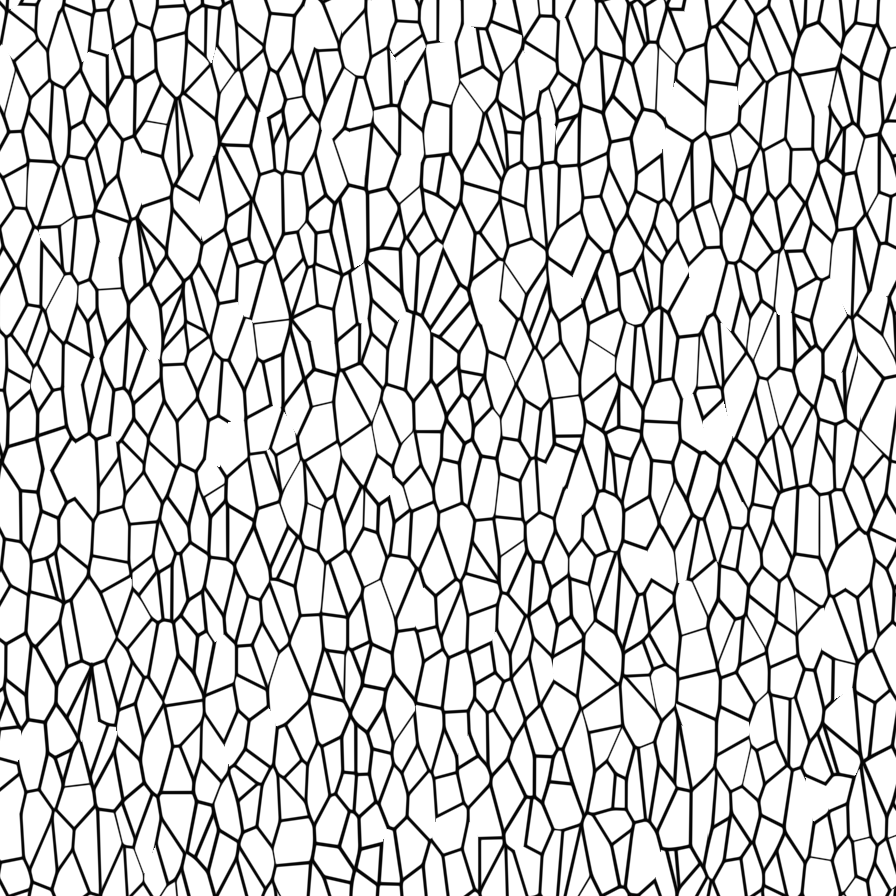
Reproduce this pattern procedurally as a Shadertoy shader.

```glsl
const vec3 PAPER = vec3(1.0);
const vec3 INK = vec3(0.02);
const vec2 CELLS = vec2(29.0, 14.0);   // grid cells per canvas, tall shards
const int SITES = 2;                   // shards per grid cell
const int REACH = 2;                   // neighbour search radius
const float HALF_LINE = 0.00172;
const float SOFTNESS = 0.0010;

// Integer hash: two values in 0..1
vec2 hash2(vec2 cell, int seed) {
    uvec2 h = uvec2(ivec2(cell)) * uvec2(1597u, 3571u) + uint(seed) * 7919u;
    h = h * 1664525u + 1013904223u;
    h.x += h.y * 1664525u;
    h.y += h.x * 1664525u;
    h ^= h >> 16u;
    h.x += h.y * 1664525u;
    h.y += h.x * 1664525u;
    h ^= h >> 16u;
    return vec2(h & 65535u) / 65536.0;
}

float cornerSlope(vec2 corner, vec2 offset) {
    float angle = 6.2832 * hash2(corner, 31).x;
    return dot(vec2(cos(angle), sin(angle)), offset);
}

float gradientNoise(vec2 p) {
    vec2 i = floor(p), f = p - i;
    vec2 u = f * f * f * (f * (f * 6.0 - 15.0) + 10.0);
    vec2 e = vec2(1.0, 0.0);
    float low = mix(cornerSlope(i, f), cornerSlope(i + e, f - e), u.x);
    float high = mix(cornerSlope(i + e.yx, f - e.yx), cornerSlope(i + 1.0, f - 1.0), u.x);
    return mix(low, high, u.y);
}

vec2 sitePosition(vec2 cell, int k) {
    return cell + hash2(cell, k);
}

vec2 nearestSite(vec2 q) {
    vec2 best = vec2(0.0);
    float bestDist = 1e5;
    for (int y = -REACH; y <= REACH; y++)
    for (int x = -REACH; x <= REACH; x++)
    for (int k = 0; k < SITES; k++) {
        vec2 site = sitePosition(floor(q) + vec2(x, y), k);
        vec2 d = site - q;
        if (dot(d, d) < bestDist) {
            bestDist = dot(d, d);
            best = site;
        }
    }
    return best;
}

float smoothMin(float a, float b, float k) {
    float h = max(k - abs(a - b), 0.0) / k;
    return min(a, b) - 0.25 * h * h * k;
}

// Extra distance that hides a few edges and thins a few more
float edgeFade(vec2 a, vec2 b) {
    float r = hash2(floor((a + b) * 64.0), 57).x;
    return r < 0.05 ? 1.0 : (r < 0.10 ? 0.0009 : 0.0);
}

// Canvas distance to the border of the shard around q
float crackDistance(vec2 q, vec2 scale) {
    vec2 home = nearestSite(q);
    float dist = 1.0;
    for (int y = -REACH; y <= REACH; y++)
    for (int x = -REACH; x <= REACH; x++)
    for (int k = 0; k < SITES; k++) {
        vec2 site = sitePosition(floor(home) + vec2(x, y), k);
        vec2 d = site - home;
        if (dot(d, d) < 1e-7) continue;
        float edge = dot(0.5 * (home + site) - q, d) / length(d * scale);
        dist = smoothMin(dist, edge + edgeFade(home, site), 0.0016);
    }
    return dist;
}

void mainImage(out vec4 fragColor, in vec2 fragCoord) {
    vec2 uv = fragCoord / iResolution.y;

    // Pen pressure wanders slowly over the canvas
    float halfLine = HALF_LINE * (1.0 + 0.25 * gradientNoise(uv * 11.0));
    float soft = max(SOFTNESS, 0.5 / iResolution.y);

    float dist = crackDistance(uv * CELLS, CELLS);
    float ink = 1.0 - smoothstep(halfLine - soft, halfLine + soft, dist);
    fragColor = vec4(mix(PAPER, INK, ink), 1.0);
}
```
